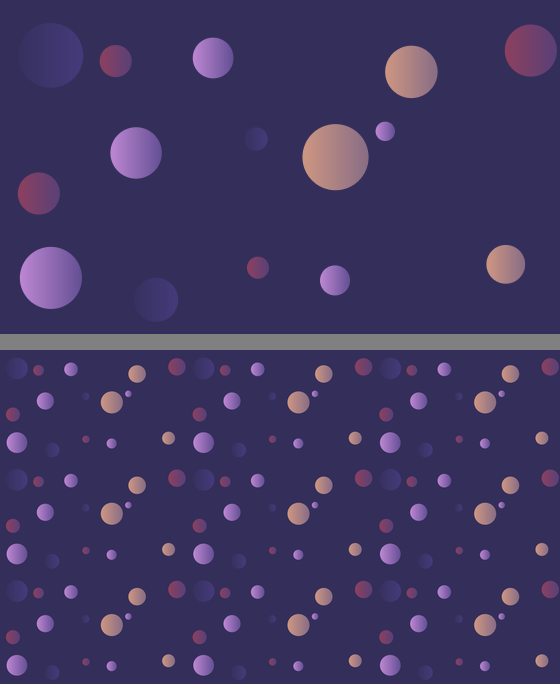
Top, the tile; bottom, the same tile 3 across and 3 down.
Give the GLSL for this background, as a WebGL 2 fragment shader.

```glsl
#version 300 es
precision highp float;
// Scattered flat bubbles with sideways gradients on a dark indigo ground, tiling.

uniform vec2 u_resolution;
out vec4 outColor;

const ivec2 GRID = ivec2(6, 3);  // more cells than bubbles, so some stay empty
const int CELL_STRIDE = 7;       // mixes the families across the cells
const float MARGIN = 0.006;      // least gap between a bubble and its cell border
const vec3 GROUND = vec3(0.204, 0.180, 0.353);

struct Family {
    vec3 left;
    vec3 right;
    int count;
    float largest;
    float smallest;
};

float hash(float n) {
    return fract(sin(n * 12.9898 + 4.137) * 4375.85);
}

// Random place inside the bubble's own cell, so bubbles never meet
vec2 bubbleCenter(int index, float radius, vec2 tile) {
    int slot = (index * CELL_STRIDE) % (GRID.x * GRID.y);
    vec2 cell = vec2(slot % GRID.x, slot / GRID.x);
    vec2 cellSize = tile / vec2(GRID);
    vec2 room = max(0.5 * cellSize - radius - MARGIN, 0.0);
    vec2 jitter = 2.0 * vec2(hash(float(index)), hash(float(index) + 37.0)) - 1.0;
    return (cell + 0.5) * cellSize + room * jitter;
}

// Shortest offset between two points on the repeating tile
vec2 wrapOffset(vec2 offset, vec2 tile) {
    return offset - tile * floor(offset / tile + 0.5);
}

vec3 drawBubble(vec3 base, vec2 offset, float radius, vec3 left, vec3 right, float pixel) {
    float coverage = clamp(0.5 - (length(offset) - radius) / pixel, 0.0, 1.0);
    float across = clamp(0.5 + 0.5 * offset.x / radius, 0.0, 1.0);
    return mix(base, mix(left, right, across), coverage);
}

// Draws every bubble of a family, sizes running from largest to smallest
vec3 drawFamily(vec3 base, vec2 point, vec2 tile, Family family, int first, float pixel) {
    for (int i = 0; i < family.count; i++) {
        float rank = float(i) / float(family.count - 1);
        float radius = mix(family.largest, family.smallest, rank);
        vec2 center = bubbleCenter(first + i, radius, tile);
        vec2 offset = wrapOffset(point - center, tile);
        base = drawBubble(base, offset, radius, family.left, family.right, pixel);
    }
    return base;
}

void main() {
    // Canvas height is one unit
    float pixel = 1.0 / u_resolution.y;
    vec2 point = gl_FragCoord.xy * pixel;
    vec2 tile = u_resolution * pixel;

    Family lilac = Family(vec3(0.745, 0.53, 0.825), vec3(0.39, 0.31, 0.58), 5, 0.093, 0.029);
    Family wine = Family(vec3(0.55, 0.25, 0.37), vec3(0.35, 0.25, 0.47), 4, 0.078, 0.033);
    Family peach = Family(vec3(0.81, 0.59, 0.51), vec3(0.53, 0.425, 0.52), 3, 0.099, 0.058);
    Family indigo = Family(vec3(0.214, 0.190, 0.374), vec3(0.27, 0.23, 0.48), 3, 0.097, 0.035);

    vec3 color = GROUND;
    int first = 0;
    color = drawFamily(color, point, tile, lilac, first, pixel);
    first += lilac.count;
    color = drawFamily(color, point, tile, wine, first, pixel);
    first += wine.count;
    color = drawFamily(color, point, tile, peach, first, pixel);
    first += peach.count;
    color = drawFamily(color, point, tile, indigo, first, pixel);

    outColor = vec4(color, 1.0);
}
```
